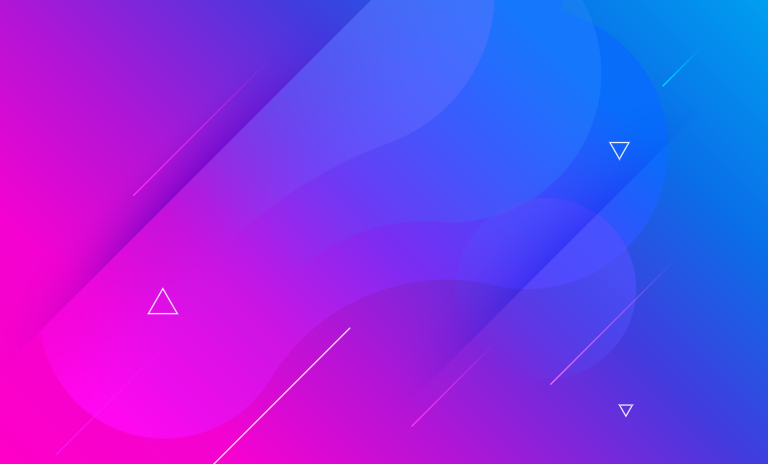
Write a Shadertoy shader that draws this background.

```glsl
// Diagonal magenta-to-blue backdrop with nested translucent waves, a soft disc,
// two folded shadows, thin slanted streaks and small outlined triangles.
// Waves are arcs joined at tangents; colours follow the 45 degree axis x + y.

#define SLANT_EDGE   -0.200   // x - y of the upper left cut of the waves
#define FOLD_EDGE     0.749   // x - y of the fold on the right
#define STROKE        0.0013  // half width of streaks and outlines
#define LAYER_GLOW    0.34    // strength of the inner wave layers
#define DISC_GLOW     0.62    // strength of the small disc
#define SLANT_SHADE   0.72    // strength of the left shadow
#define FOLD_SHADE    0.62    // strength of the right shadow

const vec2 TAIL = vec2(0.354, 0.324);   // centre of the lower left bulb

float ramp(float a, float b, float t) { return clamp((t - a) / (b - a), 0.0, 1.0); }

float cover(float d) {
    float aa = 0.75 / iResolution.y;
    return 1.0 - smoothstep(-aa, aa, d);
}

float cross2(vec2 a, vec2 b) { return a.x * b.y - a.y * b.x; }

vec3 backdrop(float t) {
    vec3 c = mix(vec3(1.00, 0.00, 0.78), vec3(0.95, 0.01, 0.82), ramp(0.00, 0.55, t));
    c = mix(c, vec3(0.70, 0.08, 0.84), ramp(0.55, 1.00, t));
    c = mix(c, vec3(0.26, 0.23, 0.87), ramp(1.00, 1.62, t));
    c = mix(c, vec3(0.04, 0.43, 0.91), ramp(1.62, 2.10, t));
    return mix(c, vec3(0.00, 0.62, 0.94), ramp(2.10, 2.65, t));
}

vec3 waveColor(float t) {
    vec3 c = mix(vec3(1.00, 0.03, 0.94), vec3(0.80, 0.08, 0.89), ramp(0.35, 0.88, t));
    c = mix(c, vec3(0.47, 0.18, 0.95), ramp(0.88, 1.33, t));
    c = mix(c, vec3(0.22, 0.31, 0.99), ramp(1.33, 1.77, t));
    return mix(c, vec3(0.03, 0.43, 0.98), ramp(1.77, 2.10, t));
}

// Rounded head, hollow arc and tail; both radii left over follow from tangency.
float wave(vec2 p, vec2 head, float headRadius, vec2 hollow) {
    float hollowRadius = distance(head, hollow) - headRadius;
    float tailRadius = distance(TAIL, hollow) - hollowRadius;
    vec2 q = p - hollow;
    bool between = cross2(head - hollow, q) > 0.0 && cross2(TAIL - hollow, q) < 0.0;
    float caps = min(distance(p, head) - headRadius, distance(p, TAIL) - tailRadius);
    float d = between ? hollowRadius - length(q) : caps;
    return max(d, (SLANT_EDGE - p.x + p.y) * 0.7071);
}

// Shadow that ends sharply at an edge and fades away from it and at both ends.
float foldShadow(float side, float along, float edge, float width, vec2 span) {
    float fade = ramp(edge - width, edge, side);
    float middle = 0.5 * (span.x + span.y);
    float ends = smoothstep(span.x, middle, along) * (1.0 - smoothstep(middle, span.y, along));
    return fade * fade * ends * cover((side - edge) * 0.7071);
}

// Streak rising at 45 degrees: coverage times its fade toward the tip.
float streak(vec2 p, vec2 start, float len, float tipAlpha) {
    vec2 q = p - start;
    float along = clamp((q.x + q.y) * 0.7071, 0.0, len);
    float d = length(q - along * 0.7071) - STROKE;
    return cover(d) * mix(1.0, tipAlpha, along / len);
}

float triangle(vec2 p, float inradius) {
    return max(abs(p.x) * 0.866 + p.y * 0.5, -p.y) - inradius;
}

void mainImage(out vec4 fragColor, in vec2 fragCoord) {
    vec2 p = fragCoord / iResolution.y;
    float t = p.x + p.y;
    float side = p.x - p.y;
    vec3 color = backdrop(t);

    // Shadow along the left cut
    float shade = foldShadow(side, t, SLANT_EDGE, 0.17, vec2(0.15, 1.75));
    color = mix(color, color * vec3(0.62, 0.10, 0.93), SLANT_SHADE * shade);

    // Outer wave, then two lighter layers that emerge toward the upper right
    float outer = cover(wave(p, vec2(1.137, 0.680), 0.303, vec2(0.9635, -0.047)));
    color = mix(color, waveColor(t), outer * mix(0.4, 1.0, smoothstep(-0.2, 0.1, side)));
    float middle = cover(wave(p, vec2(0.974, 0.843), 0.322, vec2(0.916, 0.116)));
    color = mix(color, vec3(0.18, 0.54, 1.0), middle * LAYER_GLOW * ramp(1.0, 1.95, t));
    float inner = cover(wave(p, vec2(0.721, 1.017), 0.3455, vec2(1.180, -0.238)));
    color = mix(color, vec3(0.46, 0.46, 1.0), inner * LAYER_GLOW * ramp(0.9, 1.7, t));

    // Small disc
    float disc = cover(distance(p, vec2(1.176, 0.378)) - 0.195);
    color = mix(color, vec3(0.33, 0.32, 1.0), disc * DISC_GLOW * ramp(1.28, 1.75, t));

    // Shadow along the right fold
    shade = foldShadow(side, t, FOLD_EDGE, 0.24, vec2(0.95, 2.35));
    color = mix(color, color * vec3(0.50, 0.50, 0.95), FOLD_SHADE * shade);

    // Streaks: start, length, opacity of the tip
    vec4 streaks[6] = vec4[6](
        vec4(0.288, 0.579, 0.420, 0.0), vec4(0.461, 0.000, 0.414, 1.0),
        vec4(0.888, 0.082, 0.252, 0.0), vec4(1.187, 0.172, 0.385, 0.0),
        vec4(1.429, 0.815, 0.117, 0.0), vec4(0.122, 0.021, 0.375, 0.0));
    vec3 tints[6] = vec3[6](
        vec3(1.0, 0.2, 1.0), vec3(1.0, 0.95, 0.9), vec3(1.0, 0.25, 0.95),
        vec3(1.0, 0.45, 1.0), vec3(0.0, 0.9, 1.0), vec3(1.0, 0.1, 0.95));
    for (int i = 0; i < 6; i++) {
        vec4 s = streaks[i];
        color = mix(color, tints[i], streak(p, s.xy, s.z, s.w));
    }

    // Triangle outlines: centre, inner radius, upward or downward
    vec4 marks[3] = vec4[3](vec4(0.351, 0.342, 0.0180, 1.0),
        vec4(1.335, 0.681, 0.0118, -1.0), vec4(1.349, 0.119, 0.0080, -1.0));
    for (int i = 0; i < 3; i++) {
        vec2 q = (p - marks[i].xy) * vec2(1.0, marks[i].w);
        color = mix(color, vec3(1.0), 0.95 * cover(abs(triangle(q, marks[i].z)) - STROKE));
    }

    fragColor = vec4(color, 1.0);
}
```
